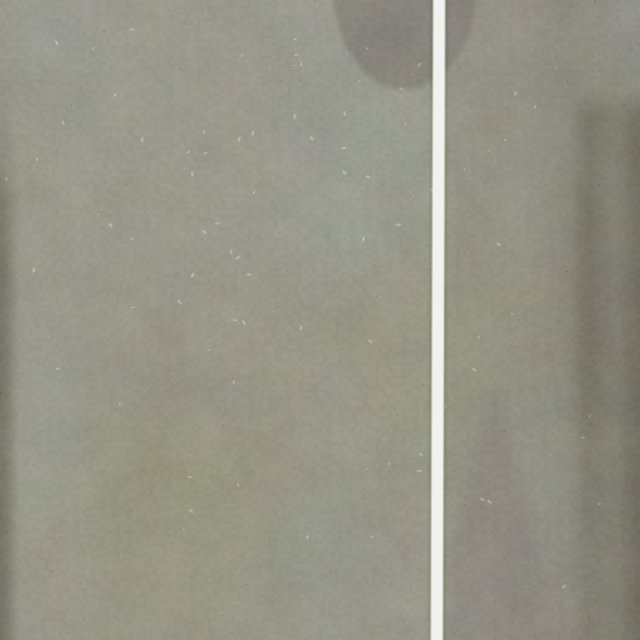
A WebGL 2 fragment shader for this texture:

```glsl
#version 300 es
precision highp float;
uniform vec2 u_resolution;
out vec4 fragColor;

#define STONE vec3(0.602, 0.597, 0.550)
#define OLIVE vec3(0.592, 0.583, 0.500)
#define COOL vec3(0.605, 0.615, 0.575)
#define MAUVE vec3(0.550, 0.530, 0.500)
#define SHADE vec3(0.435, 0.420, 0.370)
#define STRIPE vec3(0.945, 0.950, 0.930)
#define STRIPE_HALF 0.0095
#define MOTTLE 0.045
#define GRAIN 0.030
#define FLECK_LIGHT 0.11

float hash(vec2 p) {
  return fract(sin(dot(p, vec2(127.1, 311.7))) * 43758.545);
}

float noise(vec2 p) {
  vec2 i = floor(p), f = fract(p);
  f = f * f * (3.0 - 2.0 * f);
  return mix(mix(hash(i), hash(i + vec2(1, 0)), f.x),
             mix(hash(i + vec2(0, 1)), hash(i + vec2(1, 1)), f.x), f.y);
}

float fbm(vec2 p) {
  float sum = 0.0, amp = 0.5;
  for (int i = 0; i < 5; i++) {
    sum += amp * noise(p);
    p = p * 2.03 + 17.3;
    amp *= 0.5;
  }
  return sum;
}

// Soft elliptical patch, 1 at its centre
float patchAt(vec2 p, vec2 centre, vec2 radius) {
  vec2 d = (p - centre) / radius;
  return exp(-dot(d, d));
}

// Scattered short flecks, one candidate per cell
float flecks(vec2 p, float cells, float density) {
  vec2 g = p * cells, cell = floor(g);
  float sum = 0.0;
  for (int y = -1; y <= 1; y++) {
    for (int x = -1; x <= 1; x++) {
      vec2 id = cell + vec2(x, y);
      vec2 d = g - id - vec2(hash(id + 3.1), hash(id + 7.7));
      float a = 3.14 * hash(id + 1.9);
      d = mat2(cos(a), -sin(a), sin(a), cos(a)) * d;
      float size = mix(0.12, 0.3, hash(id + 5.3));
      float shape = 1.0 - smoothstep(0.3, 1.0, length(d / vec2(size, size * 0.5)));
      sum += shape * step(1.0 - density, hash(id));
    }
  }
  return min(sum, 1.0);
}

vec3 wall(vec2 p) {
  vec2 w = p + 0.06 * (vec2(fbm(p * 7.0), fbm(p * 7.0 + 31.0)) - 0.5);

  // Broad tints
  vec3 c = STONE;
  c = mix(c, OLIVE, 0.9 * patchAt(w, vec2(0.27, 0.22), vec2(0.23, 0.25)));
  c = mix(c, OLIVE, 0.75 * patchAt(w, vec2(0.60, 0.43), vec2(0.16, 0.20)));
  c = mix(c, OLIVE, 0.5 * patchAt(w, vec2(0.80, 0.53), vec2(0.09, 0.10)));
  c = mix(c, COOL, 0.8 * patchAt(w, vec2(0.55, 0.74), vec2(0.14, 0.18)));
  c = mix(c, COOL, 0.7 * patchAt(w, vec2(0.10, 0.93), vec2(0.12, 0.12)));
  c = mix(c, COOL, 0.7 * patchAt(w, vec2(0.07, 0.36), vec2(0.07, 0.18)));
  c = mix(c, COOL - 0.02, 0.7 * patchAt(w, vec2(0.50, 0.13), vec2(0.09, 0.13)));
  c = mix(c, COOL - 0.02, 0.5 * patchAt(w, vec2(0.52, 0.36), vec2(0.06, 0.08)));
  c = mix(c, MAUVE + 0.03, 0.6 * patchAt(w, vec2(0.32, 0.39), vec2(0.11, 0.035)));

  // Dimmer strip to the right of the line
  c -= 0.022 * smoothstep(0.67, 0.72, p.x);
  c -= 0.035 * smoothstep(0.80, 0.92, p.x);

  // Faint cone at the lower right
  float cone = abs(w.x - 0.775 - 0.10 * max(0.20 - p.y, 0.0)) - 0.26 * (0.42 - p.y);
  c = mix(c, MAUVE, 0.75 * (1.0 - smoothstep(-0.02, 0.02, cone)) * smoothstep(0.43, 0.36, p.y));

  // Shadows at the right and left borders
  float below = 1.0 - smoothstep(0.81, 0.87, p.y);
  float fold = patchAt(p, vec2(0.918, 0.60), vec2(0.025, 0.35));
  float rightShade = 0.35 * smoothstep(0.885, 0.925, p.x) + 0.5 * smoothstep(0.96, 1.0, p.x);
  c = mix(c, SHADE, below * min(rightShade + 0.35 * fold, 0.95));
  c = mix(c, vec3(0.585, 0.580, 0.570), 0.8 * patchAt(p, vec2(1.0, 0.98), vec2(0.06, 0.06)));
  float leftShade = (1.0 - smoothstep(0.0, 0.035, p.x)) * (1.0 - smoothstep(0.55, 0.95, p.y));
  c = mix(c, SHADE, 0.75 * leftShade);

  // Rounded dark shape hanging from the top
  float drop = length((p - vec2(0.632, 1.03)) / vec2(0.113, 0.171));
  drop += 0.04 * (noise(p * 30.0) - 0.5);
  c = mix(c, vec3(0.525, 0.512, 0.485), 0.92 * (1.0 - smoothstep(0.94, 1.05, drop)));

  // Mottling, grain and flecks
  c += MOTTLE * (fbm(p * 16.0) - 0.48);
  c += 0.015 * (vec3(noise(p * 22.0), noise(p * 22.0 + 40.0), noise(p * 22.0 + 80.0)) - 0.5);
  c += GRAIN * (noise(p * 190.0) - 0.5);
  float worn = patchAt(p, vec2(0.46, 0.69), vec2(0.24, 0.22));
  c += FLECK_LIGHT * flecks(p, 45.0, 0.02 + 0.13 * worn);
  c -= 0.06 * flecks(p + 5.0, 80.0, 0.03);
  return c;
}

void main() {
  vec2 p = gl_FragCoord.xy / u_resolution;
  vec3 c = wall(p);

  // Bright vertical line with a darker fringe
  float d = abs(p.x - mix(0.6825, 0.6862, p.y));
  float soft = max(0.0025, 1.0 / u_resolution.x);
  c -= vec3(0.07, 0.05, 0.08) * (1.0 - smoothstep(STRIPE_HALF, STRIPE_HALF + 0.008, d));
  c = mix(c, STRIPE, 1.0 - smoothstep(STRIPE_HALF - soft, STRIPE_HALF + soft, d));
  fragColor = vec4(c, 1.0);
}
```
